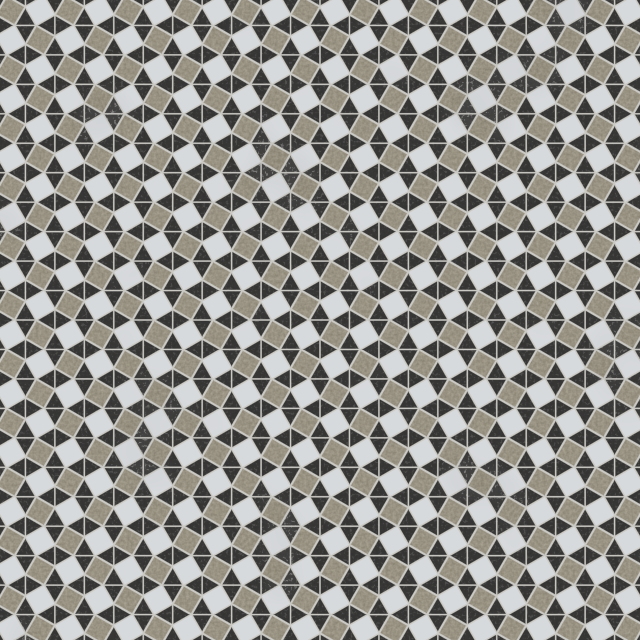
A three.js fragment shader for this pattern:

```glsl
varying vec2 vUv;

const float PITCH = 0.04603;     // spacing of the tile nodes
const float HALF_EDGE = 0.36603; // half a tile edge, in pitches
const vec3 WHITE = vec3(0.845, 0.855, 0.868);
const vec3 GROUT = vec3(0.795, 0.79, 0.77);
const vec3 BEIGE = vec3(0.60, 0.575, 0.515);
const vec3 CHARCOAL = vec3(0.215, 0.213, 0.21);

vec2 hashGradient(vec2 p) {
  vec3 q = fract(p.xyx * vec3(0.1031, 0.1030, 0.0973));
  q += dot(q, q.yzx + 33.33);
  float angle = 6.28318 * fract((q.x + q.y) * q.z);
  return vec2(cos(angle), sin(angle));
}

float gradientNoise(vec2 p) {
  vec2 i = floor(p);
  vec2 f = p - i;
  vec2 u = f * f * f * (f * (f * 6.0 - 15.0) + 10.0);
  vec2 e = vec2(1.0, 0.0);
  float low = mix(dot(hashGradient(i), f),
                  dot(hashGradient(i + e.xy), f - e.xy), u.x);
  float high = mix(dot(hashGradient(i + e.yx), f - e.yx),
                   dot(hashGradient(i + e.xx), f - e.xx), u.x);
  return mix(low, high, u.y);
}

float squareDistance(vec2 p, float angle, float halfSide) {
  float c = cos(angle);
  float s = sin(angle);
  vec2 q = abs(vec2(c * p.x + s * p.y, c * p.y - s * p.x));
  return max(q.x, q.y) - halfSide;
}

// Distance to a centred horizontal segment
float segmentDistance(vec2 p, float halfLength) {
  return length(vec2(max(abs(p.x) - halfLength, 0.0), p.y));
}

float coverage(float distance, float softness) {
  return smoothstep(softness, -softness, distance);
}

float parity(vec2 cell) {
  return mod(cell.x + cell.y, 2.0);
}

void main() {
  vec2 grid = (vUv - 0.5) / PITCH;
  float softness = 0.75 * fwidth(grid.x);

  // Tilted squares alternate in colour and lean
  vec2 cell = floor(grid);
  float isBeige = parity(cell);
  float lean = mix(1.0, -1.0, isBeige) * radians(30.0);
  float square = squareDistance(grid - cell - 0.5, lean, HALF_EDGE);

  // Triangle pairs are split across or upright at alternate nodes
  vec2 node = floor(grid + 0.5);
  vec2 offset = grid - node;
  vec2 along = parity(node) < 0.5 ? offset : offset.yx;
  float split = segmentDistance(along, HALF_EDGE);

  // Speckled glaze and sparse worn patches
  float grain = gradientNoise(grid * 9.0) + 0.6 * gradientNoise(grid * 17.0 + 40.0);
  float patches = gradientNoise(vUv * 5.0 + 7.3) + 0.5 * gradientNoise(vUv * 13.0);
  float wear = smoothstep(0.15, 0.6, patches);
  float speckle = smoothstep(0.1, 0.6, grain);

  vec3 squareColor = mix(WHITE, BEIGE + 0.07 * grain, isBeige);
  vec3 triangleColor = CHARCOAL + 0.02 * grain + speckle * (0.07 + 0.14 * wear);
  triangleColor += 0.05 * wear;

  float squareInset = mix(0.015, 0.036, isBeige);
  float triangleMask = coverage(0.036 - square, softness)
                     * coverage(0.026 - split, softness);
  vec3 color = mix(GROUT, squareColor, coverage(square + squareInset, softness));
  color = mix(color, triangleColor, triangleMask);
  color -= 0.02 * wear * (1.0 - triangleMask);

  gl_FragColor = vec4(color, 1.0);
}
```
